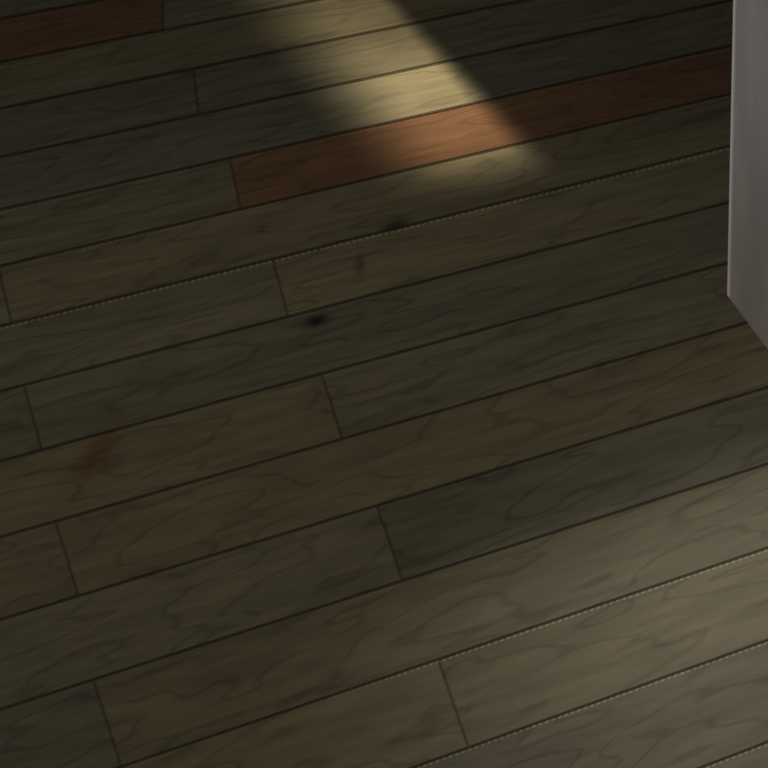
A WebGL 2 fragment shader for this texture:

```glsl
#version 300 es
precision highp float;

uniform vec2 u_resolution;
out vec4 fragColor;

float hash(vec2 p) {
    vec3 q = fract(vec3(p.xyx) * 0.1031);
    q += dot(q, q.yzx + 33.33);
    return fract((q.x + q.y) * q.z);
}

float noise(vec2 p) {
    vec2 i = floor(p), f = fract(p);
    f = f * f * (3.0 - 2.0 * f);
    return mix(mix(hash(i), hash(i + vec2(1, 0)), f.x),
               mix(hash(i + vec2(0, 1)), hash(i + vec2(1, 1)), f.x), f.y);
}

float fbm(vec2 p) {
    float sum = 0.0, amp = 0.5;
    for (int k = 0; k < 4; k++) {
        sum += amp * noise(p);
        p = p * 2.03 + 17.0;
        amp *= 0.5;
    }
    return sum;
}

// Soft tilted spot, 1 at its centre
float blob(vec2 p, vec2 centre, vec2 radius) {
    vec2 d = p - centre;
    d.y += 0.25 * d.x;
    d /= radius;
    return exp(-dot(d, d));
}

void main() {
    vec2 p = gl_FragCoord.xy / u_resolution;
    p.y = 1.0 - p.y;
    float px = 1.0 / u_resolution.y;

    // Perspective: depth is constant along a seam, row counts the boards
    float depth = (p.y + 0.185 * p.x) / (1.0 - 0.146 * p.x);
    float row = (0.4847 - 1.0 / (depth + 1.79)) / 0.0166;
    float board = floor(row);
    float across = row - board - 0.5;
    float height = 0.0166 * pow(depth + 1.79, 2.0) * (1.0 - 0.146 * p.x);

    // Staggered end joints
    float joint = 0.306 + 0.0275 * board + 0.001 * board * board;
    if (mod(board, 2.0) > 0.5) joint -= 0.315 + 0.0133 * board;
    float toJoint = p.x - joint - across * (0.014 + 0.0032 * board);
    float side = step(0.0, toJoint);
    float plank = hash(vec2(board + 40.0, side * 7.0 + 3.0));

    // Wood grain: broad figure, contour rings and fine fibre
    vec2 along = vec2(p.x * 3.0 + across * 0.3, row * 0.9) + plank * 50.0;
    float figure = fbm(along * vec2(1.0, 1.6));
    float rings = abs(fract(figure * 7.0 + across * 1.2) - 0.5) * 2.0;
    float vein = 1.0 - smoothstep(0.0, 0.3, rings);
    float fibre = fbm(vec2(p.x * 16.0, row * 13.0) + plank * 90.0);
    float grain = 0.9 + 0.24 * (figure - 0.5) + 0.26 * (fibre - 0.5) - 0.12 * vein + 0.1 * plank;

    // Board tint, two of them reddish
    float red = board == 0.0 ? side : 0.0;
    if (board == -4.0) red = 1.0 - side;
    vec3 tint = mix(vec3(1.0), vec3(1.08, 0.96, 0.85), plank * 0.6);
    tint = mix(tint, vec3(1.1, 0.82, 0.7), red);
    float ambient = mix(0.78, 1.06, smoothstep(0.0, 0.45, p.y));
    ambient *= 1.0 - 0.12 * smoothstep(0.6, 0.9, p.x) * (1.0 - smoothstep(0.1, 0.35, p.y));
    vec3 colour = vec3(0.188, 0.178, 0.135) * ambient * grain * tint;

    // Patch of sunlight
    float rightEdge = smoothstep(0.0, 0.035 + 0.15 * p.y, 0.525 + 0.99 * p.y - p.x);
    float leftEdge = smoothstep(-0.05, 0.12, p.x - 0.32 - 0.85 * p.y);
    float bottomEdge = 1.0 - smoothstep(0.17, 0.27, p.y + 0.2 * (p.x - 0.6));
    float sun = rightEdge * leftEdge * bottomEdge * mix(0.55, 1.0, smoothstep(0.0, 0.1, p.y));
    float cream = board == -1.0 ? 1.12 : 0.88;
    vec3 sunTint = mix(vec3(0.46, 0.4, 0.275) * cream, vec3(0.37, 0.26, 0.17), red);
    colour += sun * sunTint * (0.45 + 0.6 * grain);

    // Grey sheen toward the lower right
    float gloss = smoothstep(0.25, 1.0, p.x) * smoothstep(0.84, 1.04, depth);
    gloss *= 1.0 - 0.35 * smoothstep(1.1, 1.4, depth);
    float haze = smoothstep(0.45, 1.0, p.x) * smoothstep(0.35, 0.65, p.y);
    colour += (gloss * vec3(0.145, 0.14, 0.125) + haze * vec3(0.04, 0.036, 0.034)) * (0.6 + 0.45 * grain);

    // Knots and a brown stain
    float knots = blob(p, vec2(0.412, 0.418), vec2(0.014, 0.007));
    knots += 0.7 * blob(p, vec2(0.515, 0.293), vec2(0.017, 0.006));
    knots += 0.4 * blob(p, vec2(0.468, 0.345), vec2(0.007, 0.014));
    colour *= 1.0 - 0.7 * min(knots, 1.0);
    vec2 smear = vec2(p.x + 0.5 * (p.y - 0.593), p.y);
    colour *= 1.0 - vec3(0.08, 0.25, 0.35) * blob(smear, vec2(0.124, 0.593), vec2(0.02, 0.04));

    // Seams and joints, some seams with a beaded glint
    float seam = round(row);
    float toSeam = (row - seam) * height;
    float line = 1.0 - smoothstep(0.0008, 0.002 + px, abs(toSeam));
    float jointLine = 1.0 - smoothstep(0.0005, 0.002 + px, abs(toJoint));
    colour *= 1.0 - 0.42 * line - 0.25 * jointLine * (1.0 - line);
    float glintRow = seam == 2.0 || seam > 7.5 ? 1.0 : 0.3 * step(0.0, seam) * step(seam, 1.0);
    float glint = 1.0 - smoothstep(0.0005, 0.0015 + px, abs(toSeam - 0.003));
    float bead = 0.55 + 0.45 * cos(p.x * 750.0);
    float reach = seam > 7.5 ? smoothstep(0.3, 0.7, p.x) : 0.6;
    colour += glint * glintRow * bead * reach * vec3(0.12, 0.115, 0.095);

    // Upright grey trim at the right, with a pale leading edge
    float fromEdge = p.x - 0.9545 + 0.0205 * p.y;
    float fromFoot = (0.384 + 1.34 * (p.x - 0.9466) - p.y) * 0.6;
    float trim = smoothstep(-px, px, min(fromEdge, fromFoot));
    vec3 paint = mix(vec3(0.36, 0.35, 0.33), vec3(0.3, 0.275, 0.255), smoothstep(0.0, 0.42, p.y));
    paint *= 0.92 + 0.16 * fbm(vec2(p.x * 60.0, p.y * 8.0));
    paint += 0.13 * (1.0 - smoothstep(0.001, 0.006, fromEdge));
    colour = mix(colour, paint, trim);

    fragColor = vec4(colour, 1.0);
}
```
